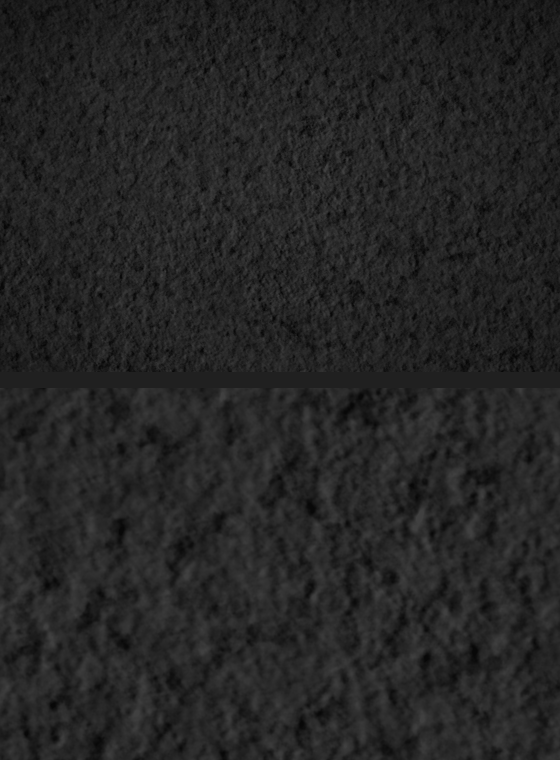
Top, the full canvas; bottom, a detail of the centre.
A Shadertoy shader for this texture:

```glsl
// Dark charcoal plaster: a rough, crumbly crust lit at a low angle from the left.
// A noise height field is shaded partly by its slope toward the light and partly by
// its hollows, then given dark pits, fine grain, broad stains and a soft vignette.

float hash(vec2 p) {
    return fract(sin(dot(p, vec2(127.1, 311.7))) * 43758.5453);
}

float noise(vec2 p) {
    vec2 cell = floor(p);
    vec2 f = fract(p);
    f = f * f * (3.0 - 2.0 * f);
    return mix(mix(hash(cell), hash(cell + vec2(1, 0)), f.x),
               mix(hash(cell + vec2(0, 1)), hash(cell + vec2(1, 1)), f.x), f.y);
}

// Each octave is turned, so that no lattice direction shows
float fbm(vec2 p) {
    float sum = 0.0;
    float amplitude = 0.5;
    for (int i = 0; i < 4; i++) {
        p = mat2(1.6, 1.2, -1.2, 1.6) * p + 17.3;
        sum += amplitude * noise(p);
        amplitude *= 0.5;
    }
    return sum;
}

// Plaster surface: flat-topped crumbs over a finer rough crust
float plasterHeight(vec2 p) {
    float crumbs = smoothstep(0.3, 0.64, fbm(p * 22.0));
    float crust = fbm(p * 36.0 + 9.0);
    return 0.4 * crumbs + 0.9 * crust;
}

void mainImage(out vec4 fragColor, in vec2 fragCoord) {
    vec2 uv = fragCoord / iResolution.xy;
    vec2 p = fragCoord / iResolution.y;

    // Slope toward the light, with smoother and rougher patches
    vec2 towardLight = vec2(-0.97, 0.25);
    float height = plasterHeight(p);
    float relief = height - plasterHeight(p + 0.005 * towardLight);
    relief *= mix(0.8, 1.2, smoothstep(0.3, 0.65, fbm(p * 2.5 + 3.0)));
    relief *= relief < 0.0 ? 1.15 : 0.88;

    // Hollows darken evenly in every direction; the deepest become pits
    float hollow = 0.62 - height;
    float pits = smoothstep(0.53, 0.72, fbm(p * vec2(27.0, 24.0) + 70.0));

    float grain = noise(mat2(0.8, 0.6, -0.6, 0.8) * p * 170.0) - 0.5;
    float stain = fbm(p * vec2(1.5, 2.0) + 12.0) - 0.47;

    float tone = 0.165 + 0.21 * relief - 0.05 * hollow;
    tone += 0.045 * grain + 0.04 * stain - 0.065 * pits;

    // Edges fall off around a centre a little left of and below the middle
    vec2 fromCentre = uv - vec2(0.47, 0.43);
    tone *= 1.0 - 0.75 * dot(fromCentre, fromCentre);

    fragColor = vec4(vec3(clamp(tone, 0.03, 0.25)), 1.0);
}
```
